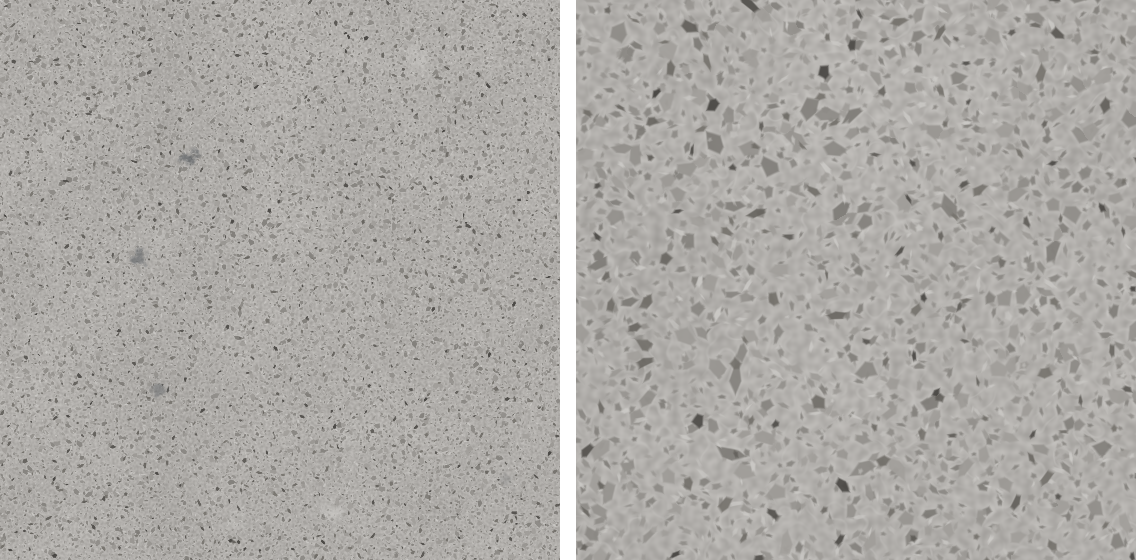
Left: the whole. Right: its middle third, enlarged.
This texture is drawn by a three.js fragment shader. Its source:

```glsl
varying vec2 vUv;

const float TAU = 6.2831853;
const float EDGE = 0.0009;         // half width of a chip's soft edge
const float RIM_WIDTH = 0.0022;    // pale resin line around chips
const float RIM_STRENGTH = 0.30;

const vec3 BASE = vec3(0.688, 0.678, 0.664);
const vec3 PALE = vec3(0.800, 0.793, 0.780);
const vec3 CHIP_LIGHT = vec3(0.635, 0.624, 0.608);
const vec3 CHIP_DEEP = vec3(0.490, 0.480, 0.462);
const vec3 DARK_SOFT = vec3(0.460, 0.448, 0.425);
const vec3 DARK_DEEP = vec3(0.250, 0.242, 0.230);
const vec3 STAIN = vec3(0.360, 0.375, 0.390);

const float CLOUD_AMOUNT = 0.028;
const float GRIT_AMOUNT = 0.085;
const float VEIN_AMOUNT = 0.32;

// Cells across the canvas for each kind of feature
const float FINE_CELLS = 135.0;
const float MEDIUM_CELLS = 82.0;
const float DARK_CELLS = 62.0;
const float FLECK_CELLS = 105.0;
const float VEIN_CELLS = 85.0;
const float GRIT_CELLS = 190.0;

float hash(vec2 p) {
  vec3 q = fract(vec3(p.xyx) * 0.1031);
  q += dot(q, q.yzx + 33.33);
  return fract((q.x + q.y) * q.z);
}

vec2 hash2(vec2 p) {
  return vec2(hash(p), hash(p + vec2(57.3, 19.7)));
}

float cornerSlope(vec2 corner, vec2 offset) {
  float angle = TAU * hash(corner + 7.7);
  return dot(vec2(cos(angle), sin(angle)), offset);
}

float gradientNoise(vec2 p) {
  vec2 i = floor(p), f = fract(p);
  vec2 u = f * f * f * (f * (f * 6.0 - 15.0) + 10.0);
  vec2 e = vec2(1.0, 0.0);
  return mix(mix(cornerSlope(i, f), cornerSlope(i + e, f - e), u.x),
             mix(cornerSlope(i + e.yx, f - e.yx), cornerSlope(i + 1.0, f - 1.0), u.x), u.y);
}

float fbm(vec2 p) {
  float sum = 0.0, amp = 1.0;
  for (int i = 0; i < 4; i++) {
    sum += amp * gradientNoise(p);
    p = p * 2.03 + 11.4;
    amp *= 0.55;
  }
  return sum;
}

// Irregular five-sided chip, turned and squeezed at random
float chipDistance(vec2 p, float radius, float stretch, vec2 id) {
  float turn = TAU * hash(id + 3.1);
  float c = cos(turn), s = sin(turn);
  p = mat2(c, s, -s, c) * p * vec2(1.0, stretch) / sqrt(stretch);
  float d = -1.0;
  for (int i = 0; i < 5; i++) {
    float k = float(i), h = hash(id + k * 5.3 + 0.9);
    float angle = (k + 0.5 * h) * TAU / 5.0;
    d = max(d, dot(p, vec2(cos(angle), sin(angle))) - radius * mix(0.65, 1.05, h));
  }
  return d;
}

// Nearest scattered chip: x is its distance in canvas units, y its random tone
vec2 chips(vec2 uv, float cells, float chance, vec2 radii, float maxStretch, float seed) {
  vec2 p = uv * cells, cell = floor(p), nearest = vec2(1.0, 0.0);
  for (int y = -1; y <= 1; y++)
  for (int x = -1; x <= 1; x++) {
    vec2 home = cell + vec2(float(x), float(y)), id = home + seed;
    if (hash(id + 41.0) > chance) continue;
    vec2 shape = hash2(id + 23.0);
    float radius = mix(radii.x, radii.y, shape.x * shape.x);
    float d = chipDistance(p - home - hash2(id), radius, mix(1.0, maxStretch, shape.y), id);
    if (d < nearest.x) nearest = vec2(d, hash(id + 67.0));
  }
  return vec2(nearest.x / cells, nearest.y);
}

float cover(float d) { return 1.0 - smoothstep(-EDGE, EDGE, d); }

float rim(vec2 chip) {
  return RIM_STRENGTH * chip.y * (1.0 - smoothstep(0.0, RIM_WIDTH, abs(chip.x - EDGE)));
}

// Rare ragged patches, one at most in each large cell
float patches(vec2 uv, float cells, float chance, float radius, float seed) {
  vec2 p = uv * cells, id = floor(p) + seed;
  vec2 centre = 0.25 + 0.5 * hash2(id);
  float d = length(fract(p) - centre) / cells + 0.018 * fbm(uv * 55.0 + seed);
  return step(hash(id + 5.0), chance) * hash(id + 9.0) * (1.0 - smoothstep(0.0, radius, d));
}

void main() {
  // Mottled matrix with fine grit and pale veins
  vec3 color = BASE + CLOUD_AMOUNT * fbm(vUv * 5.0);
  color += GRIT_AMOUNT * gradientNoise(vUv * GRIT_CELLS);
  float vein = 1.0 - smoothstep(0.0, 0.13, abs(gradientNoise(vUv * VEIN_CELLS)));
  color = mix(color, PALE, VEIN_AMOUNT * vein * smoothstep(-0.3, 0.4, gradientNoise(vUv * 38.0)));

  // Grey chips and their pale rims
  vec2 fine = chips(vUv, FINE_CELLS, 0.60, vec2(0.15, 0.36), 2.4, 100.0);
  vec2 medium = chips(vUv, MEDIUM_CELLS, 0.58, vec2(0.16, 0.46), 2.0, 300.0);
  color = mix(color, PALE, max(rim(fine), rim(medium)));
  color = mix(color, mix(CHIP_LIGHT, CHIP_DEEP, fine.y), 0.85 * cover(fine.x));
  color = mix(color, mix(CHIP_LIGHT, CHIP_DEEP, medium.y * medium.y), 0.92 * cover(medium.x));

  // Pale slivers and dark mineral grains
  vec2 fleck = chips(vUv, FLECK_CELLS, 0.32, vec2(0.10, 0.26), 3.5, 500.0);
  color = mix(color, PALE, mix(0.35, 0.9, fleck.y) * cover(fleck.x));
  vec2 dark = chips(vUv, DARK_CELLS, 0.34, vec2(0.10, 0.25), 2.6, 700.0);
  color = mix(color, mix(DARK_SOFT, DARK_DEEP, dark.y * dark.y), 0.9 * cover(dark.x));

  // Occasional whitish and smoky patches
  color = mix(color, PALE, 0.7 * patches(vUv, 6.0, 0.30, 0.030, 900.0));
  color = mix(color, STAIN, 0.8 * patches(vUv, 5.0, 0.16, 0.020, 950.0));
  gl_FragColor = vec4(color, 1.0);
}
```
